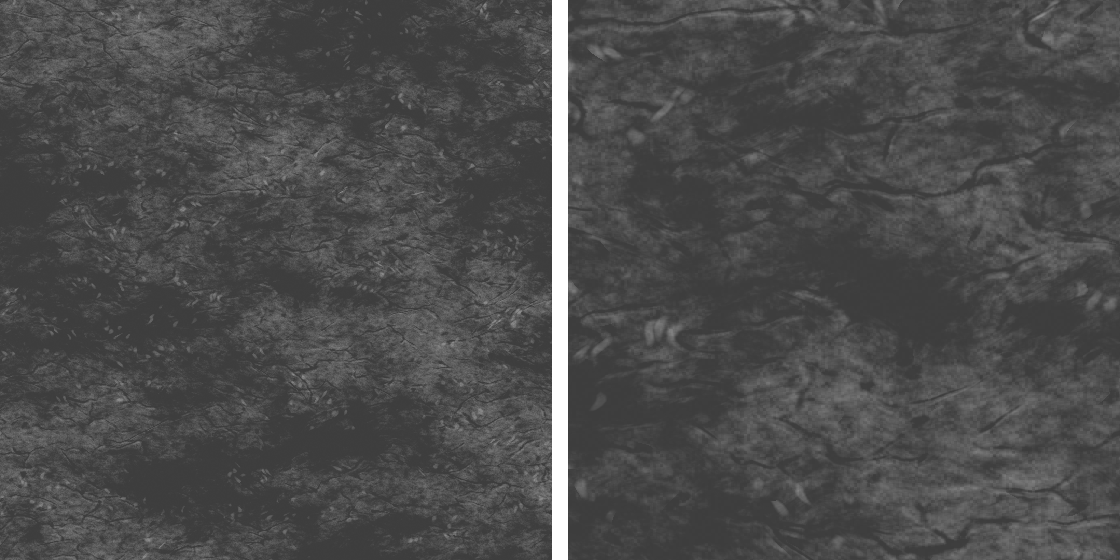
Left, the full canvas; right, a detail of the centre.
Give the GLSL for this texture, as a Shadertoy shader.

```glsl
vec2 hash2(vec2 p) {
    vec3 q = fract(p.xyx * vec3(.1031, .1030, .0973));
    q += dot(q, q.yzx + 33.33);
    return fract((q.xx + q.yz) * q.zy);
}

// Cellular noise: nearest distance, second distance, random value of the cell
vec3 cells(vec2 p) {
    vec2 base = floor(p), local = p - base;
    vec3 result = vec3(9., 9., 0.);
    for (int y = -1; y <= 1; y++)
    for (int x = -1; x <= 1; x++) {
        vec2 offset = vec2(x, y);
        vec2 seed = hash2(base + offset + 71.);
        float d = length(offset + seed - local);
        if (d < result.x) result = vec3(d, result.x, fract(seed.x * 17. + seed.y * 31.));
        else result.y = min(result.y, d);
    }
    return result;
}

// Layered sines that bend straight features into ragged ones
vec2 bend(vec2 p) {
    vec2 shift = vec2(0.);
    float size = 1.;
    for (int i = 0; i < 5; i++) {
        shift += size * sin(p.yx * vec2(13., 9.) / size + shift.yx * 2. + vec2(1.7, 4.1) * float(i + 1));
        size *= .52;
    }
    return shift;
}

// Octaves of rounded cells, centred on zero
float mottle(vec2 p, int octaves) {
    float sum = 0., total = 0., weight = 1.;
    for (int i = 0; i < octaves; i++) {
        float d = cells(p).x;
        sum += weight * (.25 - d * d);
        total += weight;
        weight *= .7;
        p = mat2(.98, .2, -.2, .98) * p * 2.07 + vec2(7.3, 3.9);
        p += .22 * sin(p.yx * 1.9);
    }
    return sum / total;
}

// Thin broken veins along the cell borders: dark groove, pale lip
float veins(vec2 p, vec2 scale, float width) {
    vec3 groove = cells(p * scale + 5.);
    vec3 lip = cells((p + vec2(.001, .004)) * scale + 5.);
    float broken = smoothstep(.0, .13, mottle(p * scale * .9 + 41., 3));
    return broken * (.3 * (1. - smoothstep(0., width, lip.y - lip.x))
                   - .6 * (1. - smoothstep(0., width, groove.y - groove.x)));
}

void mainImage(out vec4 fragColor, in vec2 fragCoord) {
    vec2 uv = fragCoord / iResolution.xy;
    vec2 p = uv + bend(uv) * vec2(.016, .009);

    // Broad light and dark areas, repeating as a half drop
    float areas = .22 * cos(6.2832 * (p.x + p.y - .17))
                + .10 * cos(6.2832 * (p.x - 3. * p.y + 1.52))
                + .06 * cos(6.2832 * (2. * p.x + 4. * p.y - .7));

    // Weathered blotches, then smaller stains with crisper edges
    float blotches = mottle(p * vec2(4., 8.), 7);
    float stains = mottle(p * vec2(14., 24.) + 23., 5);
    float tone = .16 + areas + 1.7 * blotches + 1.5 * stains;
    tone -= .16 * smoothstep(.02, .1, mottle(p * vec2(10., 15.) + 87., 5));

    // Fine wrinkles, speckle and grit, strongest on the light areas
    float lit = smoothstep(-.2, .5, tone);
    vec2 tilted = uv + vec2(0., .1 * uv.x + .004 * sin(uv.x * 41. + 9. * uv.y));
    float wrinkle = cells(tilted * vec2(70., 170.)).x - .48;
    float speckle = mottle(uv * vec2(75., 115.) + 11., 2);
    float grit = hash2(floor(uv * 512.)).x - .5;
    tone += lit * (.42 * wrinkle + .7 * speckle + .26 * grit);

    // Cracks at two sizes
    vec2 ragged = uv + bend(uv * 2.3 + 2.) * vec2(.015, .009);
    tone += (.3 + .7 * lit) * (veins(ragged, vec2(6., 14.), .05)
          + veins(ragged + .37, vec2(14., 32.), .1));

    // Pits and clustered pale flakes
    vec3 pit = cells(ragged * vec2(62., 76.) + 13.);
    tone -= .4 * step(.88, pit.z) * (1. - smoothstep(.15, .42, pit.x));
    vec3 flake = cells(ragged * vec2(85., 65.) + 31.);
    float cluster = smoothstep(.07, .15, mottle(p * vec2(6., 9.) + 67., 3));
    tone += .7 * cluster * step(.72, flake.z) * (1. - smoothstep(.15, .45, flake.x));

    // Soft floor keeps the shadows flat and matte
    tone = .5 * (tone + sqrt(tone * tone + .004));
    float grey = .24 + .2 * min(tone, 1.5) + .006 * grit;
    fragColor = vec4(vec3(grey), 1.);
}
```
